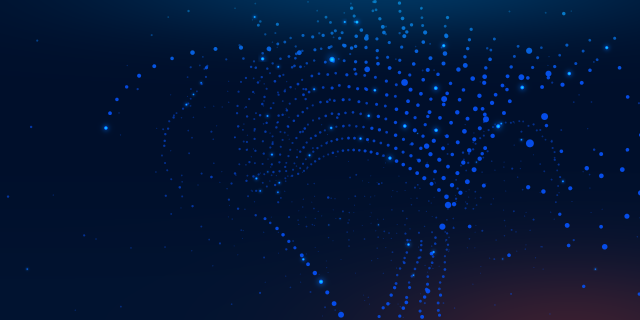
Reproduce this background procedurally as a Shadertoy shader.

```glsl
vec3 hash3(vec2 p) {
    vec3 q = fract(vec3(p.xyx) * vec3(0.1031, 0.1030, 0.0973));
    q += dot(q, q.yxz + 33.33);
    return fract((q.xxy + q.yzz) * q.zyx);
}

vec3 backdrop(vec2 p) {
    vec3 col = mix(vec3(0.005, 0.075, 0.19), vec3(0.0, 0.06, 0.17), smoothstep(0.0, 0.5, p.y));
    // Teal glow along the top, warm glow in the lower right
    float top = smoothstep(0.68, 1.04, p.y);
    col += vec3(0.0, 0.15, 0.21) * top * top * exp(-pow((p.x - 1.2) / 0.85, 2.0));
    vec2 warm = (p - vec2(1.78, -0.06)) / vec2(0.62, 0.24);
    return mix(col, vec3(0.27, 0.13, 0.19), 0.85 * exp(-dot(warm, warm)));
}

// One soft-edged particle; small ones are dimmer, a few sparkle
void addDot(inout vec3 col, vec2 p, vec2 centre, float radius, float sparkle) {
    float pixel = 1.0 / iResolution.y;
    float d = length(p - centre);
    float mask = clamp((radius - d) / pixel + 0.5, 0.0, 1.0);
    float strength = mix(0.3, 0.95, smoothstep(0.0015, 0.006, radius));
    vec3 tint = mix(vec3(0.02, 0.31, 0.95), vec3(0.03, 0.52, 0.82), smoothstep(0.72, 1.0, centre.y));
    float glint = step(0.95, sparkle);
    tint = mix(tint, vec3(0.08, 0.72, 0.98), glint * smoothstep(radius * 1.1, 0.0, d));
    col = mix(col, tint, mask * min(1.0, strength + 0.3 * glint));
    col += vec3(0.0, 0.12, 0.25) * glint * exp(-d * d / (radius * radius * 5.0));
}

// Particles along a cubic curve, growing from r0 to r1
void strand(inout vec3 col, vec2 p, vec2 a, vec2 b, vec2 c, vec2 d,
            int count, float r0, float r1, float jitter) {
    for (int i = 0; i < count; i++) {
        vec3 h = hash3(vec2(float(i) + 3.0, a.x * 91.0 + b.y * 57.0));
        float t = float(i) / float(count - 1);
        float s = 1.0 - t;
        vec2 centre = s * s * s * a + 3.0 * s * t * (s * b + t * c) + t * t * t * d;
        centre += (h.xy - 0.5) * jitter;
        addDot(col, p, centre, mix(r0, r1, t * t) * (0.85 + 0.3 * h.x), h.z);
    }
}

// Random particles thinning out around a cloud centre
void cloud(inout vec3 col, vec2 p, vec2 middle, vec2 size, float cell, float radius, float amount) {
    vec2 id = floor(p / cell);
    vec3 h = hash3(id + middle * 37.0 + 11.0);
    vec2 q = ((id + 0.5) * cell - middle) / size;
    if (h.z < amount * exp(-dot(q, q))) {
        vec3 g = hash3(id + 71.0);
        addDot(col, p, (id + 0.2 + 0.6 * h.xy) * cell, radius * (0.6 + 0.7 * g.x * g.x), g.y);
    }
}

void mainImage(out vec4 fragColor, in vec2 fragCoord) {
    vec2 p = fragCoord / iResolution.y;
    p.x *= 2.0 * iResolution.y / iResolution.x;
    vec3 col = backdrop(p);

    // Scattered clouds: fine dust first, large particles last
    cloud(col, p, vec2(1.0, 0.5), vec2(2.0), 0.07, 0.0032, 0.15);
    cloud(col, p, vec2(1.17, 0.30), vec2(0.30, 0.18), 0.022, 0.0022, 0.55);
    cloud(col, p, vec2(1.56, 0.38), vec2(0.25), 0.03, 0.0026, 0.45);
    cloud(col, p, vec2(0.56, 0.53), vec2(0.14, 0.25), 0.034, 0.0028, 0.5);
    cloud(col, p, vec2(0.86, 0.55), vec2(0.13, 0.25), 0.026, 0.0030, 0.55);
    cloud(col, p, vec2(1.10, 0.87), vec2(0.32, 0.10), 0.035, 0.0042, 0.5);
    cloud(col, p, vec2(0.62, 0.98), vec2(0.17, 0.09), 0.055, 0.0040, 0.55);
    cloud(col, p, vec2(1.82, 0.46), vec2(0.40, 0.42), 0.062, 0.0085, 0.5);

    // Nested shell of arcs, from the wide outer one to the inner crest
    for (int k = 0; k < 10; k++) {
        float f = float(k) / 9.0;
        strand(col, p, mix(vec2(0.78, 0.39), vec2(0.95, 0.466), f),
               mix(vec2(0.586, 0.97), vec2(1.042, 0.563), f),
               mix(vec2(1.09, 1.03), vec2(1.211, 0.57), f),
               mix(vec2(1.60, 0.68), vec2(1.419, 0.362), f),
               36 - k, 0.0032, 0.0068, 0.016 * (1.0 - f));
    }

    // Large sweeping arc and the tail below it
    strand(col, p, vec2(0.331, 0.60), vec2(0.378, 0.87), vec2(0.859, 1.013), vec2(1.656, 0.552),
           18, 0.0055, 0.0115, 0.0);
    strand(col, p, vec2(0.828, 0.318), vec2(0.898, 0.258), vec2(0.984, 0.167), vec2(1.065, 0.016),
           13, 0.0045, 0.0085, 0.003);

    // Faint loop on the right and partial loop on the left
    strand(col, p, vec2(1.42, 0.38), vec2(1.46, 0.72), vec2(1.80, 0.68), vec2(1.74, 0.37),
           36, 0.0030, 0.0030, 0.012);
    strand(col, p, vec2(0.64, 0.82), vec2(0.67, 0.62), vec2(0.36, 0.68), vec2(0.60, 0.35),
           28, 0.0030, 0.0034, 0.014);

    // Strands falling to the lower edge
    for (int i = 0; i < 4; i++) {
        float x = 1.27 + 0.043 * float(i);
        strand(col, p, vec2(x, 0.27), vec2(x + 0.01, 0.19), vec2(x - 0.04, 0.11),
               vec2(x - 0.08 + 0.02 * float(i), 0.01), 14, 0.0035, 0.0055, 0.012);
    }

    // Short fanned columns along the upper edge
    for (int i = 0; i < 13; i++) {
        float u = float(i) / 12.0;
        vec2 top = vec2(1.02 + 0.90 * u, 0.95 + 0.05 * sin(7.0 * u) - 0.10 * u * u);
        vec2 fall = vec2(0.06 - 0.16 * u, -0.09 - 0.05 * u);
        strand(col, p, top, top + fall * 0.33, top + fall * 0.67, top + fall,
               5, 0.0045, 0.0065, 0.008);
    }

    fragColor = vec4(col, 1.0);
}
```
